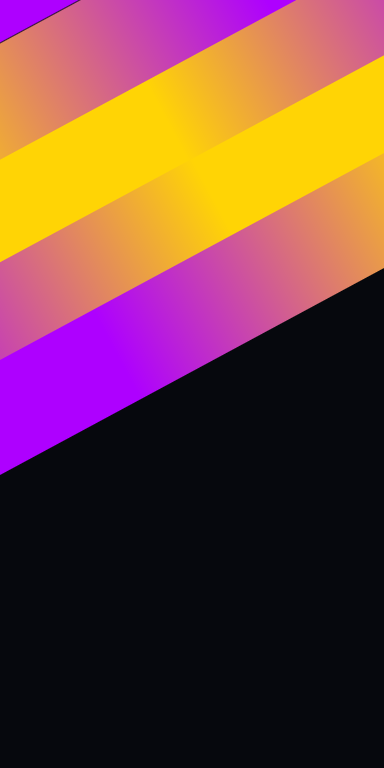
This background is drawn by a WebGL 2 fragment shader. Its source:

```glsl
#version 300 es
precision highp float;

uniform vec2 u_resolution;
out vec4 fragColor;

#define SLOPE 0.539
#define RAMP_LENGTH 1.0
#define SEAM_WIDTH 0.0015
#define SEAM_STRENGTH 0.7
#define NIGHT vec3(0.025, 0.033, 0.05)
#define VIOLET vec3(0.682, 0.0, 1.0)
#define YELLOW vec3(1.0, 0.831, 0.02)

// Per band: lower edge at the left side, violet stop, ramp direction
const vec3 BANDS[5] = vec3[5](
    vec3(1.237, -0.172, 1.0),
    vec3(0.9375, -0.755, 1.0),
    vec3(0.683, 1.232, -1.0),
    vec3(0.416, 0.612, -1.0),
    vec3(0.112, -0.200, -1.0)
);

vec3 rampColor(float along, float violetStop, float direction) {
    float t = (along - violetStop) * direction / RAMP_LENGTH;
    return mix(VIOLET, YELLOW, clamp(t, 0.0, 1.0));
}

void main() {
    // Canvas is two units tall, measured down from the top left
    float pixel = 2.0 / u_resolution.y;
    vec2 p = vec2(gl_FragCoord.x, u_resolution.y - gl_FragCoord.y) * pixel;

    // Slanted axes: along the bands and perpendicular to them
    float stretch = sqrt(1.0 + SLOPE * SLOPE);
    float along = (p.x - SLOPE * p.y) / stretch;
    float across = (p.y + SLOPE * p.x) / stretch;

    // Stack the bands from the lowest to the highest
    vec3 color = NIGHT;
    float edgeDistance = 0.0;
    for (int i = 0; i < 5; i++) {
        vec3 band = BANDS[i];
        edgeDistance = band.x / stretch - across;
        float cover = clamp(edgeDistance / pixel + 0.5, 0.0, 1.0);
        color = mix(color, rampColor(along, band.y, band.z), cover);
    }

    // Thin dark seam below the top corner
    float seam = clamp((SEAM_WIDTH - abs(edgeDistance)) / pixel + 0.5, 0.0, 1.0);
    color = mix(color, NIGHT, seam * SEAM_STRENGTH);

    fragColor = vec4(color, 1.0);
}
```
